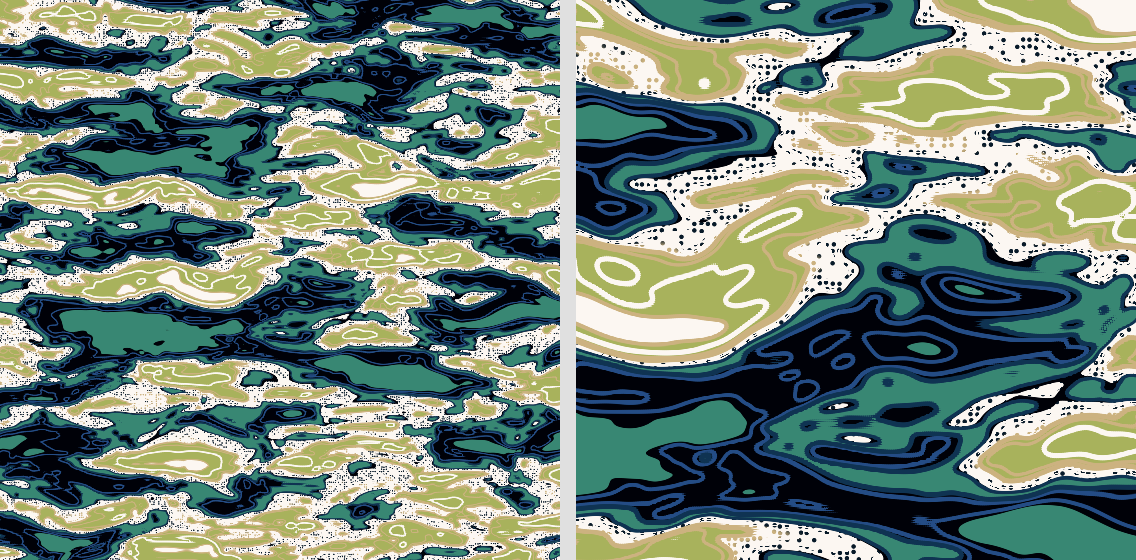
Left, the full canvas; right, a detail of the centre.
A WebGL 2 fragment shader for this pattern:

```glsl
#version 300 es
precision highp float;
// Draws wavy dark streaks and olive islands, ringed by contour lines and stippled shores.
uniform vec2 u_resolution;
out vec4 fragColor;

const vec3 BLACK = vec3(0.0, 0.005, 0.03);
const vec3 NAVY  = vec3(0.06, 0.20, 0.32);
const vec3 BLUE  = vec3(0.14, 0.30, 0.52);
const vec3 TEAL  = vec3(0.22, 0.53, 0.45);
const vec3 WHITE = vec3(0.99, 0.97, 0.95);
const vec3 TAN   = vec3(0.80, 0.70, 0.50);
const vec3 OLIVE = vec3(0.66, 0.70, 0.36);

vec3 hash3(vec2 cell) {
  vec3 v = fract(cell.xyx * vec3(0.1031, 0.1030, 0.0973));
  v += dot(v, v.yxz + 33.33);
  return fract((v.xxy + v.yzz) * v.zyx);
}

// Cellular noise: each cell scatters one smooth bump of random height.
float bumps(vec2 p) {
  vec2 cell = floor(p);
  float sum = 0.0;
  for (int y = -1; y <= 1; y++) {
    for (int x = -1; x <= 1; x++) {
      vec2 neighbour = cell + vec2(x, y);
      vec3 h = hash3(neighbour + 80.0);
      vec2 d = p - neighbour - h.xy;
      float w = max(0.0, 1.0 - dot(d, d));
      sum += (2.0 * h.z - 1.0) * w * w * w;
    }
  }
  return sum;
}

// Layered height, long in x at first and rounder with every octave.
float terrain(vec2 p) {
  p += vec2(0.05, 0.022) * vec2(bumps(p * vec2(9.0, 17.0) + 31.0),
                                bumps(p * vec2(8.0, 10.0) + 57.0));
  vec2 freq = vec2(3.4, 18.0);
  float amp = 1.0, sum = 0.0;
  for (int i = 0; i < 4; i++) {
    sum += amp * bumps(p * freq + 17.3 * float(i));
    freq *= vec2(2.3, 1.7);
    amp *= 0.6;
  }
  return sum / 0.48;
}

// Distances are in canvas units; px is the size of one pixel.
float above(float dist, float px) {
  return smoothstep(-0.5 * px, 0.5 * px, dist);
}

float line(float dist, float halfWidth, float px) {
  return above(halfWidth - abs(dist), px);
}

float stipple(vec2 p, float chance, float px) {
  vec2 g = p * 256.0;
  vec3 h = hash3(floor(g) + 7.0);
  float d = length(fract(g) - mix(vec2(0.35), vec2(0.65), h.xy));
  return above((0.34 - d) / 256.0, px) * step(h.z, chance);
}

void main() {
  float px = 1.0 / u_resolution.y;
  vec2 p = gl_FragCoord.xy * px;
  float z = terrain(p);
  float slope = max(length(vec2(dFdx(z), dFdy(z))) / px, 3.0);

  // Low ground: black streaks with blue contours, then teal
  vec3 color = mix(BLACK, TEAL, above((z + 0.64) / slope, px));
  color = mix(TEAL, color, above((z + 1.75) / slope, px));
  color = mix(color, BLUE, line((z + 0.86) / slope, 0.0014, px));
  color = mix(color, BLUE, line((z + 1.45) / slope, 0.0012, px));
  color = mix(color, NAVY, line((z + 0.64) / slope, 0.0015, px));
  color = mix(color, BLACK, above((z + 0.16) / slope, px));
  color = mix(color, NAVY, line((z + 0.17) / slope, 0.0012, px));

  // Shore: white with rings of dots, dark below and tan above
  float rings = 0.55 + 0.45 * sin(z * 42.0);
  float chance = mix(0.8, 0.55, smoothstep(-0.1, 0.35, z)) * rings;
  vec3 ink = mix(0.5 * NAVY, TAN, smoothstep(0.18, 0.34, z));
  vec3 shore = mix(WHITE, ink, stipple(p, chance, px));
  color = mix(color, shore, above((z + 0.09) / slope, px));

  // High ground: olive islands with pale rings and summits
  color = mix(color, OLIVE, above((z - 0.46) / slope, px));
  color = mix(color, WHITE, above((z - 1.85) / slope, px));
  color = mix(color, TAN, line((z - 0.46) / slope, 0.0015, px));
  color = mix(color, TAN, line((z - 0.68) / slope, 0.0010, px));
  color = mix(color, WHITE, line((z - 1.15) / slope, 0.0016, px));
  color = mix(color, TAN, line((z - 1.85) / slope, 0.0012, px));

  fragColor = vec4(color, 1.0);
}
```
